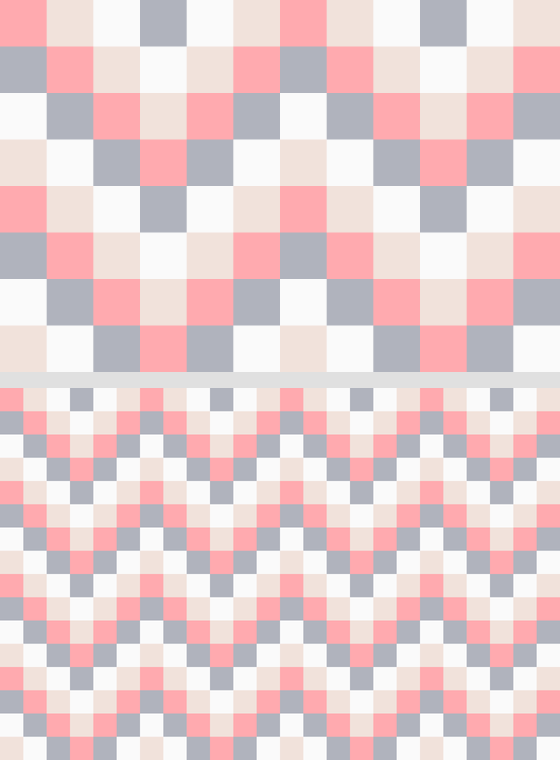
Top, the tile; bottom, the same tile 2 across and 2 down.
A Shadertoy shader for this pattern:

```glsl
// A checkered chevron: flat squares in four colours, stepping diagonally.
// Each column is folded into a zigzag height, and that height plus the row
// picks the colour. Edges are box filtered over one pixel.

#define REPEATS vec2(2.0, 2.0)      // whole repeats across and down
#define CELLS   vec2(6.0, 4.0)      // squares in one repeat
#define PINK    vec3(1.000, 0.667, 0.686)
#define BEIGE   vec3(0.945, 0.886, 0.859)
#define WHITE   vec3(0.982, 0.982, 0.982)
#define GREY    vec3(0.690, 0.702, 0.741)

// Colour of one square, counted from the lower left
vec3 cellColor(vec2 cell) {
    float halfWidth = 0.5 * CELLS.x;
    float zigzag = halfWidth - abs(mod(cell.x, CELLS.x) - halfWidth);
    float tone = mod(zigzag + cell.y + 1.0, CELLS.y);
    if (tone < 0.5) return PINK;
    if (tone < 1.5) return BEIGE;
    if (tone < 2.5) return WHITE;
    return GREY;
}

void mainImage(out vec4 fragColor, in vec2 fragCoord) {
    vec2 grid = REPEATS * CELLS;
    vec2 pixel = grid / iResolution.xy;
    vec2 p = fragCoord * pixel;

    // Squares under the two opposite corners of the pixel
    vec2 lo = floor(p - 0.5 * pixel + 1e-4);
    vec2 hi = floor(p + 0.5 * pixel - 1e-4);

    // Share of the pixel that lies in the upper and right squares
    vec2 cover = clamp((p + 0.5 * pixel - hi) / pixel, 0.0, 1.0);

    vec3 bottom = mix(cellColor(lo), cellColor(vec2(hi.x, lo.y)), cover.x);
    vec3 top = mix(cellColor(vec2(lo.x, hi.y)), cellColor(hi), cover.x);
    fragColor = vec4(mix(bottom, top, cover.y), 1.0);
}
```
